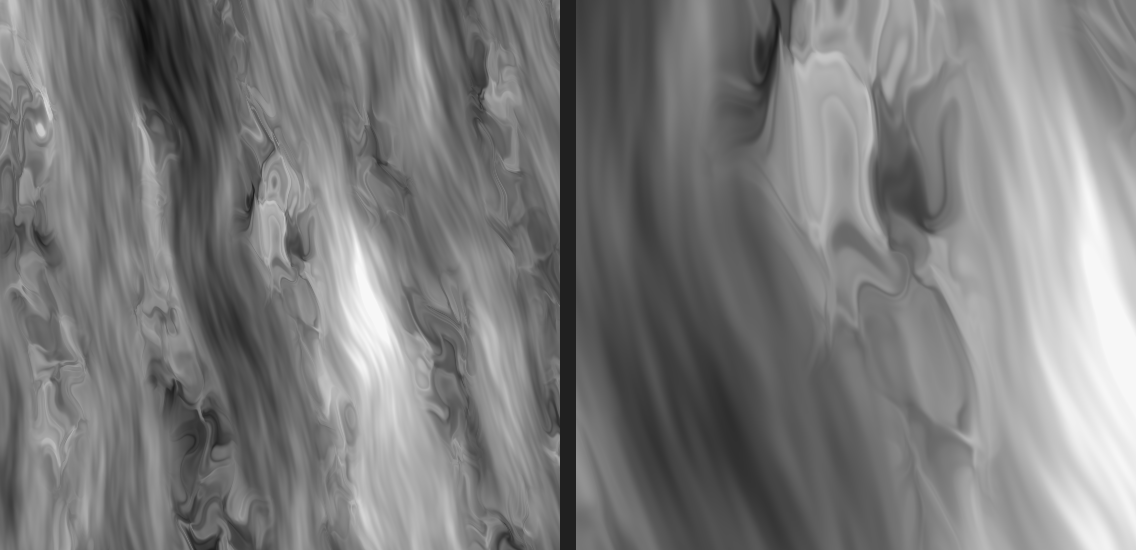
Left: the whole. Right: its middle third, enlarged.
A Shadertoy shader for this texture:

```glsl
#define MEAN_GRAY 0.485
#define STREAK_CONTRAST 0.38
#define EDDY_CONTRAST 0.37
#define STREAK_FREQ 9.0
#define STREAK_STRETCH 0.15
#define EDDY_FREQ 23.0
#define FOLD_STRENGTH 1.25
#define BAND_START 0.40
#define BAND_SPACING 0.25

const float TAU = 6.28319;

vec2 hashGradient(vec2 cell) {
    vec3 h = fract(cell.xyx * vec3(0.1031, 0.1030, 0.0973));
    h += dot(h, h.yzx + 33.33);
    return 2.0 * fract((h.xx + h.yz) * h.zy) - 1.0;
}

float gradientNoise(vec2 p) {
    vec2 i = floor(p), f = p - i;
    vec2 u = f * f * f * (f * (f * 6.0 - 15.0) + 10.0);
    vec2 X = vec2(1.0, 0.0), Y = vec2(0.0, 1.0);
    float a = dot(hashGradient(i), f);
    float b = dot(hashGradient(i + X), f - X);
    float c = dot(hashGradient(i + Y), f - Y);
    float d = dot(hashGradient(i + 1.0), f - 1.0);
    return mix(mix(a, b, u.x), mix(c, d, u.x), u.y);
}

// Leaning coordinates: x runs across the flow, y along it
vec2 flowCoords(vec2 p) {
    float across = p.x + p.y * (0.14 + 0.22 * p.x);
    across += 0.055 * gradientNoise(p * vec2(3.0, 2.6) + 4.7);
    across += 0.022 * gradientNoise(p * vec2(9.0, 5.0) + 1.9);
    return vec2(across, p.y);
}

// Long fibres, each finer layer leaning a little differently
float streaks(vec2 flow) {
    float sum = 0.0, amp = 1.0, freq = STREAK_FREQ;
    for (int i = 0; i < 5; i++) {
        float lean = 0.07 * sin(float(i) * 2.4);
        vec2 q = vec2(flow.x + lean * flow.y, flow.y * STREAK_STRETCH);
        q.x += 0.10 / freq * sin(flow.y * 9.0 + flow.x * 14.0 + float(i));
        sum += amp * gradientNoise(q * freq + 17.3 * float(i));
        amp *= 0.68;
        freq *= 1.85;
    }
    return sum;
}

// Repeated folding that curls the eddies
vec2 foldCoords(vec2 e) {
    float k = 1.0;
    for (int i = 0; i < 3; i++) {
        vec2 s = e * k + 9.1 * float(i);
        e += FOLD_STRENGTH / k * vec2(gradientNoise(s), gradientNoise(s.yx + 31.7));
        k *= 1.7;
    }
    return e;
}

float eddies(vec2 e) {
    float body = gradientNoise(e * 0.5) + 0.9 * gradientNoise(e + 5.2);
    float crest = 0.16 - abs(gradientNoise(e * 1.2 + 12.6));
    float detail = gradientNoise(e * 2.1 + 21.4);
    return body + 0.5 * crest + 0.55 * detail;
}

void mainImage(out vec4 fragColor, in vec2 fragCoord) {
    vec2 p = fragCoord / iResolution.y;
    vec2 flow = flowCoords(p);

    // Turbulent lanes between the smooth sheets
    float phase = TAU * (flow.x - BAND_START) / BAND_SPACING;
    vec2 eddyBase = flow * vec2(1.0, 0.55) * EDDY_FREQ;
    vec2 folded = foldCoords(eddyBase);
    vec2 curl = folded - eddyBase;
    float patches = gradientNoise(p * vec2(6.0, 3.5) + 0.08 * curl + 2.3);
    patches += 0.4 * gradientNoise(p * vec2(15.0, 8.0) + 0.15 * curl);
    float turbulence = smoothstep(-0.15, 0.95, 0.65 * cos(phase) + 1.7 * patches);

    // Broad light and dark sheets
    float tone = -0.05 * cos(phase) - 0.07 * cos(phase / 3.0);
    tone += 0.25 * gradientNoise(vec2(flow.x * 4.0, flow.y * 1.8) + 8.4);

    // Fibres dragged aside by the eddies
    vec2 dragged = flow + (0.12 + turbulence) * curl * vec2(0.012, 0.03);
    float fibre = STREAK_CONTRAST * streaks(dragged);
    float swirl = EDDY_CONTRAST * eddies(folded);
    float gray = MEAN_GRAY + tone + mix(fibre, swirl + 0.4 * fibre, turbulence);

    // Bright glints on the strongest fibres
    gray += 0.5 * (1.0 - turbulence) * max(fibre - 0.14, 0.0);
    fragColor = vec4(vec3(clamp(gray, 0.06, 0.97)), 1.0);
}
```
